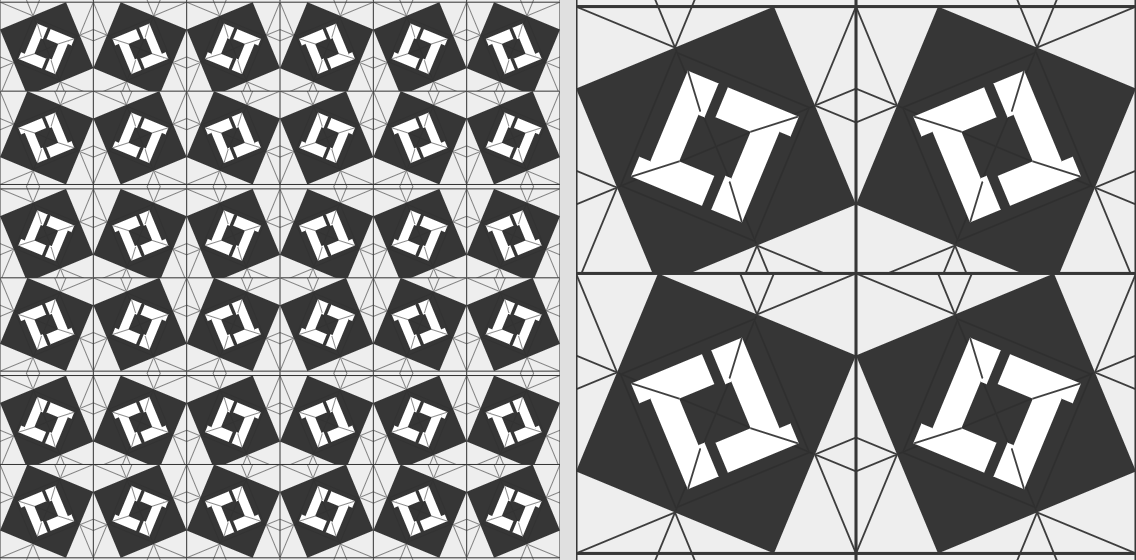
Left: the whole. Right: its middle third, enlarged.
This pattern is drawn by a WebGL 2 fragment shader. Its source:

```glsl
#version 300 es
precision highp float;
// Mirrored tiles of tilted dark squares, split white frames and fine construction lines.

uniform vec2 u_resolution;
out vec4 fragColor;

float pixelSize; // one screen pixel in pattern units (768 units per canvas)

float box(vec2 p, vec2 halfSize) {
    vec2 q = abs(p) - halfSize;
    return length(max(q, 0.0)) + min(max(q.x, q.y), 0.0);
}

float segment(vec2 p, vec2 a, vec2 b) {
    vec2 ab = b - a;
    return length(p - a - ab * clamp(dot(p - a, ab) / dot(ab, ab), 0.0, 1.0));
}

float fill(float d) {
    return clamp(0.5 - d / pixelSize, 0.0, 1.0);
}

// Strokes thinner than a pixel fade instead of growing.
float stroke(float d, float halfWidth) {
    float w = max(halfWidth, 0.5 * pixelSize);
    return fill(d - w) * halfWidth / w;
}

// Frame with a notch, a gap and two steps; both halves agree under a half turn.
float frameShape(vec2 m) {
    float d = box(m, vec2(24.7, 27.3));
    d = min(d, box(m - vec2(27.0, 22.4), vec2(3.2, 4.9)));
    d = max(d, -box(m, vec2(12.5)));
    d = min(d, box(m - vec2(-11.5, 12.0), vec2(2.0, 1.5)));
    return max(d, -box(m - vec2(-7.2, 22.0), vec2(2.3, 12.0)));
}

void main() {
    pixelSize = 768.0 / u_resolution.y;
    vec2 uv = gl_FragCoord.xy / u_resolution;

    // Three repeats each way; each holds 2 x 2 mirrored cells, the lower row overlapping.
    vec2 t = fract(vec2(uv.x, 1.0 - uv.y) * 3.0) * 256.0;
    vec2 cell = vec2(128.0 - abs(t.x - 128.0),
                     t.y > 125.0 ? t.y - 125.0 : 131.0 - t.y);
    vec2 d = cell - 64.0;

    vec3 ink = vec3(0.21);
    vec3 color = vec3(0.933);

    // Fan of thin lines in each corner triangle
    float fan = 1e3;
    vec2 r = d;
    for (int i = 0; i < 4; i++) {
        vec2 apex = vec2(18.75, -45.25);
        fan = min(fan, segment(r, apex, vec2(64.0, -64.0)));
        fan = min(fan, segment(r, apex, vec2(27.8, -67.2)));
        fan = min(fan, segment(r, apex, vec2(9.7, -67.2)));
        r = vec2(-r.y, r.x);
    }
    color = mix(color, vec3(0.24), stroke(fan, 0.42));

    // Dark square, turned by an eighth of a half turn
    vec2 s = vec2(dot(d, vec2(0.9239, 0.3827)), dot(d, vec2(-0.3827, 0.9239)));
    color = mix(color, ink, fill(box(s, vec2(48.98))));

    // White frame, turned the other way, with faint guides around it
    vec2 c = d + vec2(0.5, 0.0);
    vec2 m = vec2(dot(c, vec2(0.9239, -0.3827)), dot(c, vec2(0.3827, 0.9239)));
    float guides = min(abs(box(m, vec2(33.0))), min(abs(s.x), abs(s.y)));
    color = mix(color, vec3(0.185), stroke(guides, 0.4) * fill(box(s, vec2(48.0))));
    m = m.y < 0.0 ? -m : m;
    float frame = fill(frameShape(m));
    color = mix(color, vec3(1.0), frame);

    // Mitre lines at the frame corners
    float mitre = min(segment(m, vec2(12.5), vec2(30.0, 27.3)),
                      segment(m, vec2(-12.5, 12.5), vec2(-24.7, 27.3)));
    color = mix(color, vec3(0.25), stroke(mitre, 0.42) * frame);

    // Cell borders
    float border = min(min(cell.x, 128.0 - cell.x),
                       min(abs(t.y - 125.0), abs(cell.y - 128.0)));
    color = mix(color, ink, stroke(border, 0.7));

    fragColor = vec4(color, 1.0);
}
```
